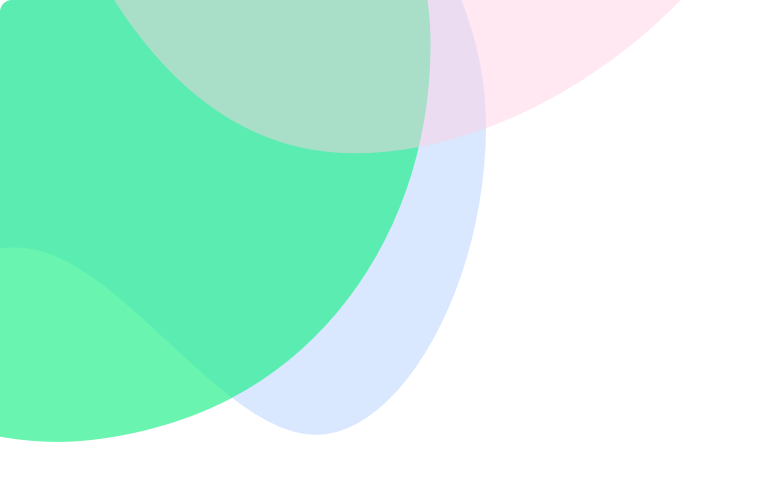
Write a Shadertoy shader that draws this background.

```glsl
// Overlapping translucent green, blue and pink blobs on a white card.

#define GRID vec2(768.0, 495.0)
#define SEGMENTS 24
#define CORNER_RADIUS 12.0
#define WHITE vec3(1.0)
#define BLUE vec3(0.85, 0.91, 1.0)
#define GREEN vec4(0.05, 0.935, 0.50, 0.62)
#define PINK vec4(1.0, 0.8125, 0.896, 0.48)

// Edge state: x = squared distance, y = -1 inside or +1 outside.
const vec2 EMPTY_EDGE = vec2(1e9, 1.0);

vec2 bezier(vec2 a, vec2 b, vec2 c, vec2 d, float t) {
    float s = 1.0 - t;
    return s * s * s * a + 3.0 * s * s * t * b + 3.0 * s * t * t * c + t * t * t * d;
}

// Adds a cubic curve to an edge: nearest distance and rightward ray crossings.
void addCurve(vec2 p, vec2 a, vec2 b, vec2 c, vec2 d, inout vec2 edge) {
    vec2 start = a;
    for (int i = 1; i <= SEGMENTS; i++) {
        vec2 end = bezier(a, b, c, d, float(i) / float(SEGMENTS));
        vec2 along = end - start;
        vec2 toPoint = p - start;
        float h = clamp(dot(toPoint, along) / dot(along, along), 0.0, 1.0);
        vec2 offset = toPoint - along * h;
        edge.x = min(edge.x, dot(offset, offset));
        if ((start.y > p.y) != (end.y > p.y)) {
            float crossingX = start.x + along.x * toPoint.y / along.y;
            if (crossingX > p.x) edge.y = -edge.y;
        }
        start = end;
    }
}

float coverage(float signedDistance, float pixel) {
    return clamp(0.5 - signedDistance / pixel, 0.0, 1.0);
}

float edgeCoverage(vec2 edge, float pixel) {
    return coverage(sqrt(edge.x) * edge.y, pixel);
}

float blueBlob(vec2 p, float pixel) {
    vec2 edge = EMPTY_EDGE;
    vec2 right = vec2(486, 125), bottom = vec2(316, 434), crest = vec2(17, 247);
    addCurve(p, vec2(419, -80), vec2(464, -12), vec2(486, 57), right, edge);
    addCurve(p, right, vec2(486, 284), vec2(401, 434), bottom, edge);
    addCurve(p, bottom, vec2(220, 434), vec2(115, 247), crest, edge);
    addCurve(p, crest, vec2(-8, 247), vec2(-34, 252), vec2(-60, 262), edge);
    return edgeCoverage(edge, pixel);
}

float greenBlob(vec2 p, float pixel) {
    vec2 edge = EMPTY_EDGE;
    vec2 right = vec2(430.5, 45), shoulder = vec2(232, 397), bottom = vec2(58, 441);
    addCurve(p, vec2(420, -40), vec2(427, -12), vec2(430.5, 17), right, edge);
    addCurve(p, right, vec2(430.5, 200), vec2(352, 334), shoulder, edge);
    addCurve(p, shoulder, vec2(180, 425), vec2(110, 441), bottom, edge);
    addCurve(p, bottom, vec2(20, 441), vec2(-20, 434), vec2(-60, 420), edge);
    return edgeCoverage(edge, pixel);
}

float pinkBlob(vec2 p, float pixel) {
    vec2 edge = EMPTY_EDGE;
    vec2 bottom = vec2(355, 153);
    addCurve(p, vec2(85, -50), vec2(146, 66), vec2(230, 153), bottom, edge);
    addCurve(p, bottom, vec2(480, 153), vec2(626, 76), vec2(720, -45), edge);
    return edgeCoverage(edge, pixel);
}

void mainImage(out vec4 fragColor, in vec2 fragCoord) {
    // Design grid with its origin at the top left
    vec2 uv = fragCoord / iResolution.xy;
    vec2 p = vec2(uv.x, 1.0 - uv.y) * GRID;
    float pixel = GRID.y / iResolution.y;

    // Layers from back to front
    vec3 color = mix(WHITE, BLUE, blueBlob(p, pixel));
    color = mix(color, GREEN.rgb, GREEN.a * greenBlob(p, pixel));
    color = mix(color, PINK.rgb, PINK.a * pinkBlob(p, pixel));

    // Rounded card corner
    float corner = length(max(CORNER_RADIUS - p, 0.0)) - CORNER_RADIUS;
    color = mix(WHITE, color, coverage(corner, pixel));

    fragColor = vec4(color, 1.0);
}
```
